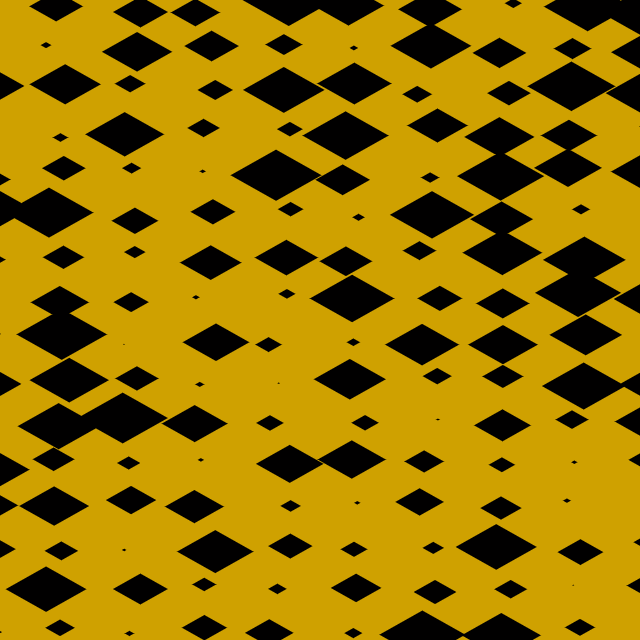
Give the GLSL for this pattern, as a Shadertoy shader.

```glsl
// Scattered flat black diamonds of random size on an ochre ground.

#define GRID        vec2(8.64, 15.36)    // cells across and up the canvas
#define GRID_SHIFT  vec2(-0.28, 0.30)    // phase of the grid, in cells
#define JITTER      0.32                 // full spread of the centres, in cells
#define MAX_RADIUS  0.62                 // largest half diagonal, in cells
#define SMALL_BIAS  1.5                  // size exponent at the lower left
#define LARGE_BIAS  0.65                 // size exponent at the upper right
#define TREND_DIR   vec2(0.6, 0.4)       // direction in which diamonds grow
#define OCHRE       vec3(0.81, 0.63, 0.0)
#define INK         vec3(0.005, 0.0, 0.0)

// Three independent random values in 0..1 per cell
vec3 hash3(vec2 cell) {
    vec3 p = fract(cell.xyx * vec3(0.1031, 0.1030, 0.0973));
    p += dot(p, p.yxz + 33.33);
    return fract((p.xxy + p.yzz) * p.zyx);
}

// Evenly spread sizes, loosened by a random offset and a diagonal trend
float diamondRadius(vec2 cell, float random) {
    float rank = fract(dot(cell, vec2(0.7549, 0.5698)) + 0.5 * random);
    vec2 place = (cell + 0.5 - GRID_SHIFT) / GRID;
    float trend = clamp(dot(place, TREND_DIR), 0.0, 1.0);
    return MAX_RADIUS * pow(rank, mix(SMALL_BIAS, LARGE_BIAS, trend));
}

// Signed distance to the nearest diamond, in canvas units
float diamondField(vec2 uv) {
    vec2 p = uv * GRID + GRID_SHIFT;
    vec2 home = floor(p);
    float nearest = 1e3;
    for (int y = -1; y <= 1; y++) {
        for (int x = -1; x <= 1; x++) {
            vec2 cell = home + vec2(x, y);
            vec3 random = hash3(cell + 17.0);
            vec2 centre = cell + 0.5 + JITTER * (random.xy - 0.5);
            vec2 offset = abs(p - centre);
            nearest = min(nearest, offset.x + offset.y - diamondRadius(cell, random.z));
        }
    }
    return nearest / length(GRID);
}

void mainImage(out vec4 fragColor, in vec2 fragCoord) {
    vec2 uv = fragCoord / iResolution.y;

    // Edge softened over one pixel
    float coverage = clamp(0.5 - diamondField(uv) * iResolution.y, 0.0, 1.0);
    fragColor = vec4(mix(OCHRE, INK, coverage), 1.0);
}
```
